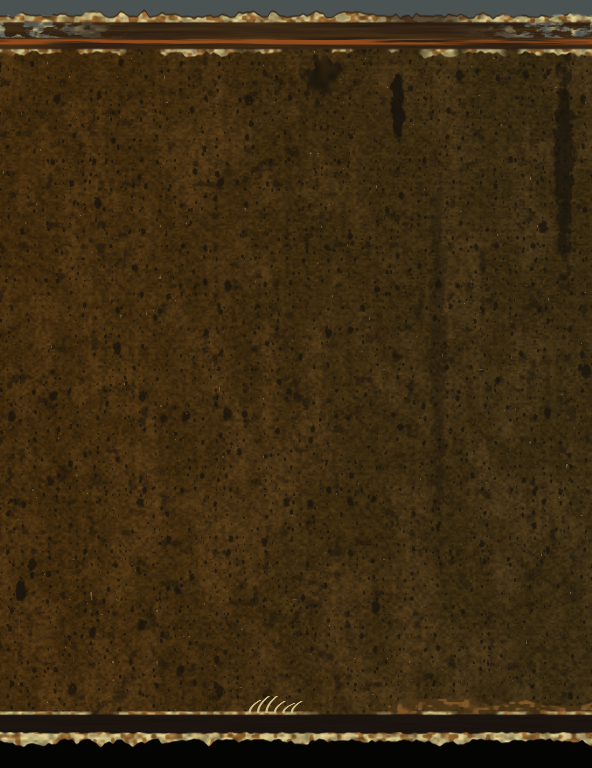
A Shadertoy shader for this texture:

```glsl
// Worn brown book cloth between frayed, gilded edges, with dark specks and stains.
#define CLOTH vec3(0.235, 0.165, 0.055)
#define OCHRE vec3(0.300, 0.210, 0.085)
#define INK vec3(0.085, 0.070, 0.045)
#define CREAM vec3(0.800, 0.740, 0.510)
#define TAN vec3(0.580, 0.390, 0.180)
#define SLATE vec3(0.310, 0.340, 0.340)
#define PLUM vec3(0.130, 0.085, 0.070)
#define GRAIN 0.30
#define MOTTLE 0.85
#define SPECKS 0.34
#define SOFT 0.0016

float hash(vec2 p) {
    return fract(sin(dot(p, vec2(127.1, 311.7))) * 43758.545);
}

float noise(vec2 p) {
    vec2 i = floor(p), f = fract(p);
    f = f * f * (3.0 - 2.0 * f);
    return mix(mix(hash(i), hash(i + vec2(1, 0)), f.x),
               mix(hash(i + vec2(0, 1)), hash(i + vec2(1, 1)), f.x), f.y);
}

float fbm(vec2 p) {
    float sum = 0.0, amp = 0.5;
    for (int i = 0; i < 4; i++) {
        sum += amp * noise(p);
        p = p * 2.03 + 17.3;
        amp *= 0.5;
    }
    return sum / 0.9375;
}

float above(float y, float edge) {
    return smoothstep(edge - SOFT, edge + SOFT, y);
}

float band(float y, float low, float high) {
    return above(y, low) * (1.0 - above(y, high));
}

// Ragged outline of torn threads, mostly short with a few long tufts
float fray(float x, float seed) {
    float tuft = noise(vec2(x * 70.0, seed));
    return 0.004 * noise(vec2(x * 190.0, seed + 5.0)) + 0.008 * tuft * tuft * tuft;
}

// Soft ellipse broken up by noise
float stain(vec2 p, vec2 centre, vec2 size) {
    float d = length((p - centre) / size) + 1.3 * (fbm(p * vec2(120.0, 80.0)) - 0.5);
    return 1.0 - smoothstep(0.65, 1.0, d);
}

// Scattered dark dots, a little taller than wide
float specks(vec2 p) {
    float mask = 0.0, cells = 36.0;
    for (int i = 0; i < 3; i++) {
        vec2 q = p * cells + float(i) * 9.7, id = floor(q);
        vec2 centre = 0.3 + 0.4 * vec2(hash(id), hash(id + 31.0));
        float r = mix(0.08, 0.24, pow(hash(id + 57.0), 3.0));
        float d = length((fract(q) - centre) * vec2(1.15, 0.8));
        d += 0.12 * (noise(q * 7.0) - 0.5);
        float dot1 = 1.0 - smoothstep(r - 0.05, r + 0.08, d);
        mask = max(mask, dot1 * step(hash(id + 83.0), SPECKS * (0.3 + 0.35 * float(i))));
        cells *= 1.75;
    }
    return mask;
}

vec3 cloth(vec2 p) {
    float mottle = 0.6 * fbm(p * vec2(32.0, 20.0)) + 0.4 * fbm(p * vec2(26.0, 3.0) + 40.0);
    vec3 col = mix(CLOTH, OCHRE, MOTTLE * smoothstep(0.38, 0.70, mottle));
    col *= mix(vec3(1.04, 0.98, 0.85), vec3(0.92, 0.98, 1.12), smoothstep(0.0, 0.75, p.x));
    float weave = 0.55 * noise(p * 230.0) + 0.45 * noise(p * vec2(390.0, 430.0));
    col *= 1.0 + GRAIN * 2.0 * (weave - 0.5);
    col = mix(col, INK, 0.5 * smoothstep(0.62, 0.82, fbm(p * 75.0)));
    col = mix(col, INK, 0.75 * specks(p));
    col += 0.22 * smoothstep(0.91, 0.99, noise(p * 210.0 + 71.0)) * step(0.75, hash(floor(p * 105.0)));
    // Long stains and the nick below the top edge
    col = mix(col, INK, 0.65 * stain(p, vec2(0.735, 0.80), vec2(0.014, 0.16)));
    col = mix(col, INK, 0.30 * stain(p, vec2(0.570, 0.55), vec2(0.012, 0.26)));
    col = mix(col, INK, 0.85 * stain(p, vec2(0.518, 0.862), vec2(0.010, 0.044)));
    col = mix(col, INK, 0.85 * stain(p, vec2(0.028, 0.230), vec2(0.009, 0.016)));
    float nick = stain(p, vec2(0.421, 0.897), vec2(0.026, 0.032));
    return mix(col, mix(INK, CLOTH, noise(p * 90.0)), nick);
}

void mainImage(out vec4 fragColor, in vec2 fragCoord) {
    vec2 p = fragCoord / iResolution.y;
    float x = p.x, y = p.y, width = iResolution.x / iResolution.y;
    float rough = noise(p * vec2(150.0, 260.0));
    float streak = fbm(p * vec2(9.0, 260.0));
    vec3 thread = mix(TAN, CREAM, smoothstep(0.2, 0.6, noise(p * 170.0))) * (0.65 + 0.5 * rough);
    vec3 col = cloth(p);

    // Top edge: frayed rim, scuffed board, copper strip, backdrop
    float lip = 0.934 - fray(x, 3.0);
    vec3 board = mix(PLUM, OCHRE, streak);
    float scuff = smoothstep(0.25, 0.48, abs(x / width - 0.5)) * above(y, 0.951);
    board = mix(board, mix(SLATE, CREAM, rough * rough), scuff * smoothstep(0.40, 0.60, fbm(p * vec2(80.0, 160.0))));
    col = mix(col, board, above(y, 0.936));
    col = mix(col, TAN * vec3(1.0, 0.75, 0.6), band(y, 0.942, 0.949) * smoothstep(0.35, 0.65, streak));
    col = mix(col, thread, band(y, lip, 0.936) * smoothstep(0.25, 0.55, noise(vec2(x * 45.0, 8.0))));
    float rim = 0.975 + fray(x, 11.0);
    float worn = 1.0 - 0.75 * smoothstep(0.08, 0.02, abs(x - 0.55));
    col = mix(col, thread, worn * band(y, 0.971, rim));
    col = mix(col, SLATE * 0.95, above(y, rim + 0.002));

    // Bottom edge: torn flap, thin gilt line, dark groove, fringe, shadow
    float flap = above(x, 0.505) * band(y, 0.070, 0.078 + 0.014 * noise(vec2(x * 28.0, 2.0)));
    col = mix(col, mix(OCHRE, TAN, smoothstep(0.45, 0.8, rough)), 0.7 * flap);
    col = mix(col, mix(PLUM, INK, streak), 1.0 - above(y, 0.070));
    col = mix(col, thread, band(y, 0.0695, 0.0735) * smoothstep(0.2, 0.5, noise(vec2(x * 30.0, 6.0))));
    float hem = 0.038 - fray(x, 23.0);
    col = mix(col, thread, band(y, hem, 0.044 + 0.003 * rough));
    col = mix(col, vec3(0.015, 0.014, 0.010), 1.0 - above(y, hem));

    // Loose slanted fibres
    for (int i = 0; i < 6; i++) {
        float k = float(i), h = 0.012 + 0.012 * hash(vec2(k, 4.0)), t = (y - 0.072) / h;
        float d = abs(x - 0.325 - 0.011 * k - 0.014 * t * t);
        col = mix(col, CREAM, (1.0 - smoothstep(0.0006, 0.0024, d)) * band(t, 0.0, 1.0));
    }
    fragColor = vec4(clamp(col, 0.0, 1.0), 1.0);
}
```
